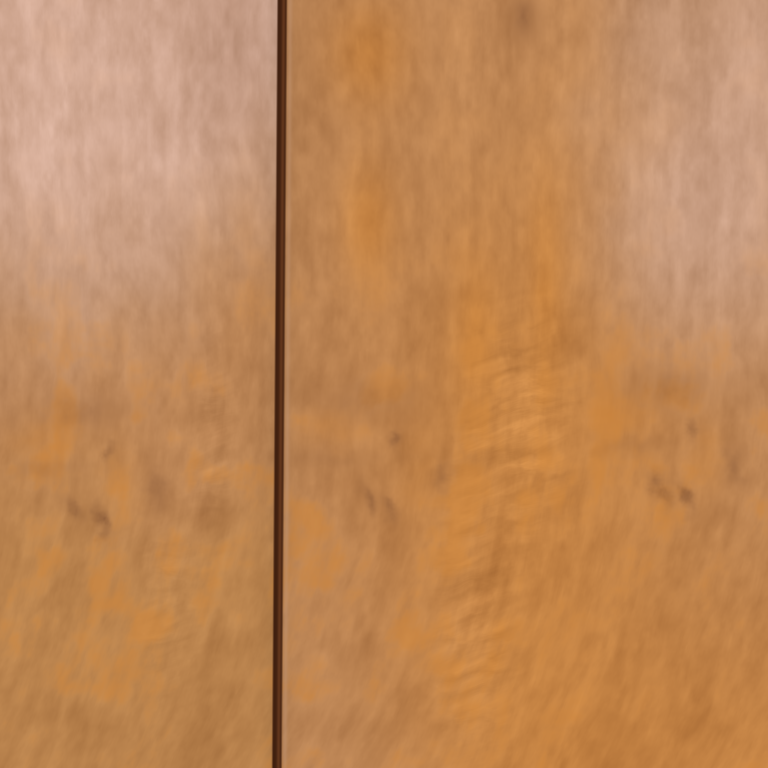
This texture is drawn by a WebGL 2 fragment shader. Its source:

```glsl
#version 300 es
precision highp float;
// Two polished wood panels split by a dark vertical groove.
// Soft colour fields set the sheen; stretched, warped noise gives the grain;
// a repeated knot figure and broken cross ripples add the veneer detail.
uniform vec2 u_resolution;
out vec4 outColor;

const vec3 PINK_SHEEN = vec3(0.83, 0.67, 0.585);
const vec3 ROSE_TAN = vec3(0.76, 0.58, 0.45);
const vec3 TAN = vec3(0.74, 0.525, 0.34);
const vec3 OLIVE_TAN = vec3(0.73, 0.515, 0.305);
const vec3 AMBER = vec3(0.785, 0.505, 0.225);
const vec3 BROWN = vec3(0.50, 0.32, 0.20);
const vec3 GROOVE_DARK = vec3(0.25, 0.125, 0.06);
const vec3 GROOVE_WARM = vec3(0.38, 0.21, 0.11);

const float SEAM_BOTTOM = 0.3605;
const float SEAM_TOP = 0.3675;
const float SEAM_HALF = 0.0060;
const float SEAM_SOFT = 0.0018;
const vec2 KNOT_START = vec2(0.117, 0.328);
const vec2 KNOT_STEP = vec2(0.378, 0.015);
const float GRAIN_LEAN = 0.42;
const float GRAIN_AMOUNT = 0.085;
const float RIPPLE_AMOUNT = 0.34;

float hash(vec2 p) {
    return fract(sin(dot(p, vec2(127.1, 311.7))) * 43758.5453);
}

float noise(vec2 p) {
    vec2 i = floor(p), f = fract(p);
    f = f * f * (3.0 - 2.0 * f);
    return mix(mix(hash(i), hash(i + vec2(1, 0)), f.x),
               mix(hash(i + vec2(0, 1)), hash(i + vec2(1, 1)), f.x), f.y);
}

// Fractal noise centred on zero
float fbm(vec2 p) {
    float sum = 0.0, amp = 0.5;
    for (int i = 0; i < 4; i++) {
        sum += amp * (noise(p) - 0.5);
        p = p * 2.03 + 17.3;
        amp *= 0.5;
    }
    return sum;
}

// Soft elliptical spot
float blob(vec2 p, vec2 centre, vec2 radius) {
    vec2 d = (p - centre) / radius;
    return exp(-dot(d, d));
}

// Broad colour fields of the two panels
vec3 panelColour(vec2 p, float seam) {
    float drift = 0.22 * fbm(p * vec2(9.0, 5.0));
    float sheen = p.y - 0.4 * p.x + 0.07 + drift;
    vec3 left = mix(OLIVE_TAN, TAN, smoothstep(0.2, 0.5, p.y + drift));
    left = mix(left, ROSE_TAN, smoothstep(0.45, 0.70, sheen));
    left = mix(left, PINK_SHEEN, smoothstep(0.58, 0.88, sheen));
    left = mix(left, vec3(0.69, 0.525, 0.43), 0.6 * blob(p, vec2(0.30, 0.95), vec2(0.05, 0.13)));

    vec3 right = mix(TAN, AMBER, 0.62 * blob(p, vec2(0.69, 0.40), vec2(0.20, 0.36)));
    right = mix(right, AMBER, 0.60 * smoothstep(0.42, 0.0, p.y) * smoothstep(0.42, 0.72, p.x));
    right = mix(right, ROSE_TAN, smoothstep(0.68, 0.92, p.x + drift) * smoothstep(0.42, 0.72, p.y));
    right = mix(right, PINK_SHEEN, 0.5 * blob(p, vec2(0.90, 0.74), vec2(0.09, 0.16))
                                 + 0.4 * blob(p, vec2(0.99, 0.90), vec2(0.06, 0.25)));
    // Warm patches on the upper right panel
    float warm = blob(p, vec2(0.48, 0.71), vec2(0.035, 0.08)) + blob(p, vec2(0.48, 0.93), vec2(0.05, 0.07))
               + blob(p, vec2(0.71, 0.62), vec2(0.025, 0.13)) + blob(p, vec2(0.62, 0.56), vec2(0.03, 0.10));
    right = mix(right, AMBER, clamp(warm * 0.65, 0.0, 1.0));
    return p.x < seam ? left : right;
}

// Repeated figure: twin dark eyes, a nick, a shadow arch and bright flame
vec2 knotFigure(vec2 p) {
    float dark = 0.0, bright = 0.0;
    vec2 w = p + 0.028 * vec2(fbm(p * 38.0), fbm(p * 38.0 + 9.0));
    for (int i = 0; i < 3; i++) {
        vec2 q = w - KNOT_START - KNOT_STEP * float(i);
        vec2 s = vec2(q.x + 0.35 * q.y, q.y);
        dark += 0.50 * blob(s, vec2(-0.013, 0.009), vec2(0.009, 0.021));
        dark += 0.60 * blob(s, vec2(0.013, -0.006), vec2(0.010, 0.019));
        dark += 0.45 * blob(q, vec2(0.023, 0.083), vec2(0.007, 0.013));
        dark += 0.38 * blob(q, vec2(0.085, 0.035), vec2(0.012, 0.022));
        dark += 0.27 * blob(q, vec2(-0.005, 0.137), vec2(0.055, 0.025));
        dark += 0.16 * blob(q, vec2(-0.055, 0.060), vec2(0.055, 0.010));
        bright += blob(q, vec2(-0.060, 0.100), vec2(0.040, 0.022));
        bright += blob(q, vec2(0.045, 0.050), vec2(0.022, 0.045));
    }
    return vec2(dark, bright);
}

void main() {
    vec2 p = gl_FragCoord.xy / u_resolution;
    float seam = mix(SEAM_BOTTOM, SEAM_TOP, p.y);
    vec3 col = panelColour(p, seam);

    // Grain runs upright above and leans to the right below
    float low = max(0.55 - p.y, 0.0);
    vec2 g = vec2(p.x + GRAIN_LEAN * low * low + 0.035 * fbm(p * vec2(5.0, 4.0)), p.y);
    float broad = fbm(g * vec2(24.0, 4.0));
    float fine = fbm(g * vec2(85.0, 14.0) + 5.0);
    float mottle = fbm(p * vec2(15.0, 18.0) + 31.0);
    float fibre = fbm(g * vec2(80.0, 42.0) + 3.0);
    float lower = smoothstep(0.75, 0.4, p.y);
    float tone = broad + 0.8 * fine + mix(0.5, 1.2, lower) * mottle + fibre;
    col *= 1.0 + GRAIN_AMOUNT * tone * vec3(1.3, 1.7, 2.2);
    float flame = smoothstep(0.02, 0.32, 0.6 * broad + 0.9 * mottle + 0.3 * fibre);
    col = mix(col, AMBER, 0.6 * flame * mix(0.1, 1.0, lower));

    // Broken cross ripples within the figured bands
    float band = blob(p, vec2(0.68, 0.45), vec2(0.065, 0.13)) + 0.8 * blob(p, vec2(0.62, 0.18), vec2(0.05, 0.17))
               + 0.6 * blob(p, vec2(0.28, 0.43), vec2(0.03, 0.12)) + 0.5 * blob(p, vec2(0.22, 0.21), vec2(0.04, 0.13));
    float ripple = fbm(vec2(p.x * 24.0, (p.y - 0.25 * p.x) * 80.0) + 2.0 * mottle);
    col *= 1.0 + RIPPLE_AMOUNT * band * ripple * vec3(0.8, 1.0, 1.3);

    // Knots and the shaded spot near the top
    vec2 figure = knotFigure(p);
    float shade = figure.x + 0.45 * blob(p, vec2(0.683, 0.975), vec2(0.018, 0.025));
    col = mix(col, AMBER * 1.01, 0.4 * min(figure.y, 1.0) * (0.8 + 2.0 * mottle));
    col = mix(col, BROWN, clamp(shade * (0.85 + 1.6 * fibre), 0.0, 0.85));

    // Groove with shaded sides, pale lip and warm inner reflection
    float d = p.x - seam;
    col *= 1.0 - 0.12 * exp(-abs(d) / 0.012);
    col = mix(col, ROSE_TAN, 0.45 * blob(vec2(d, 0.0), vec2(0.0105, 0.0), vec2(0.003, 1.0)));
    vec3 groove = mix(GROOVE_DARK, GROOVE_WARM, blob(vec2(d, 0.0), vec2(0.002, 0.0), vec2(0.0025, 1.0)));
    float soft = max(SEAM_SOFT, 1.0 / u_resolution.x);
    col = mix(col, groove, 1.0 - smoothstep(SEAM_HALF - soft, SEAM_HALF + soft, abs(d)));

    outColor = vec4(clamp(col, 0.0, 1.0), 1.0);
}
```
